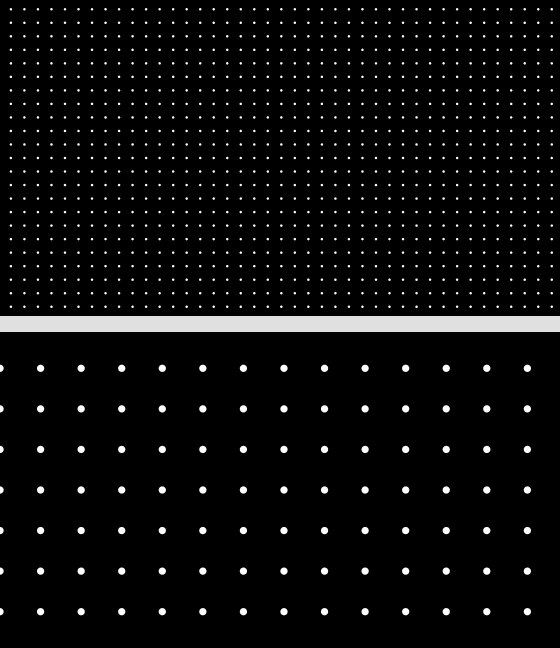
Top, the full canvas; bottom, a detail of the centre.
A Shadertoy shader for this pattern:

```glsl
// A regular square grid of small white dots on black, 41 across and 23 down.
// Space is folded into one cell about its centre dot, and a circle distance
// function is shaded there with an edge one pixel wide.

#define DOT_SPACING 0.04279            // in canvas heights
#define DOT_RADIUS 0.0038
#define GRID_CENTER vec2(0.0042, 0.0)  // offset from the canvas centre
#define DOT_COLOR vec3(1.0)
#define BACKGROUND_COLOR vec3(0.0)

// Fold the plane so that every cell is centred on the origin.
vec2 repeatCell(vec2 p, float spacing) {
    return p - spacing * round(p / spacing);
}

float circleDistance(vec2 p, float radius) {
    return length(p) - radius;
}

void mainImage(out vec4 fragColor, in vec2 fragCoord) {
    // Centred coordinates in units of canvas height
    vec2 p = (fragCoord - 0.5 * iResolution.xy) / iResolution.y;
    float pixel = 1.0 / iResolution.y;

    // Repeated dot
    vec2 cell = repeatCell(p - GRID_CENTER, DOT_SPACING);
    float dist = circleDistance(cell, DOT_RADIUS);

    // Smooth coverage
    float coverage = clamp(0.5 - dist / pixel, 0.0, 1.0);
    fragColor = vec4(mix(BACKGROUND_COLOR, DOT_COLOR, coverage), 1.0);
}
```
